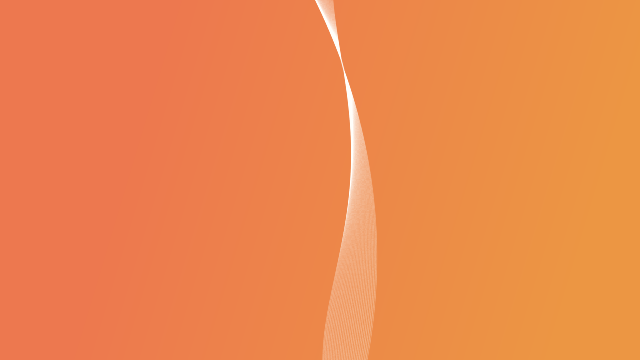
Give the GLSL for this background, as a Shadertoy shader.

```glsl
const vec3 CORAL = vec3(0.93, 0.472, 0.308);
const vec3 AMBER = vec3(0.925, 0.587, 0.264);
const vec3 THREAD = vec3(1.0, 0.995, 0.98);
const float THREAD_COUNT = 28.0;
const float THREAD_WIDTH = 0.00105;

float hash(vec2 p) {
    return fract(sin(dot(p, vec2(127.1, 311.7))) * 43758.5453);
}

// Slanted gradient with a flat left end; depth runs downward
vec3 backdrop(vec2 p, float depth) {
    float t = clamp((p.x + 0.3 * depth - 0.50) / 1.32, 0.0, 1.0);
    return mix(CORAL, AMBER, t);
}

// The two ribbon borders, which cross near the top
float outerEdge(float v) {
    return 0.875 + v * (0.4863 + v * (-0.3463 + v * 0.0057));
}

float innerEdge(float v) {
    return 0.9259 + v * (0.0831 + v * (0.5697 + v * (-1.5111 + v * 0.8282)));
}

// Coverage of a bundle of threads packed toward the left border
float threads(float x, float left, float right, float packing, float pixel) {
    float span = max(right - left, 0.0005);
    float u = clamp((x - left) / span, 0.001, 1.0);
    float index = pow(u, packing) * THREAD_COUNT;
    float density = packing * pow(u, packing - 1.0);
    float spacing = span / (THREAD_COUNT * density);

    float offset = abs(fract(index + 0.5) - 0.5) * spacing;
    float soft = max(pixel, THREAD_WIDTH);
    float line = (1.0 - smoothstep(0.0, soft, offset)) * THREAD_WIDTH / soft;
    float average = min(THREAD_WIDTH / spacing, 1.0);

    // Threads finer than the pixel grid melt into their mean tone
    float resolved = smoothstep(0.8, 2.5, spacing / pixel);
    float inside = smoothstep(-0.5, 0.5, (x - left) / pixel)
                 * smoothstep(-0.5, 0.5, (right - x) / pixel);
    return mix(average, line, resolved) * inside;
}

void mainImage(out vec4 fragColor, in vec2 fragCoord) {
    vec2 p = fragCoord / iResolution.y;
    float pixel = 1.0 / iResolution.y;
    float depth = 1.0 - p.y;
    vec3 color = backdrop(p, depth);

    // Ribbon: tightly packed near the twist, even toward the bottom
    float a = outerEdge(depth);
    float b = innerEdge(depth);
    float packing = mix(0.5, 0.95, smoothstep(0.3, 0.85, depth));
    float cover = threads(p.x, min(a, b), max(a, b), packing, pixel);

    // Fine grain where the threads interfere
    float grain = hash(floor(p * 288.0)) - 0.5;
    cover += grain * 0.35 * cover * (1.0 - cover);

    // Narrow highlight that closes the crossing point
    float waist = 1.0 - smoothstep(0.0, 0.025, abs(a - b));
    float core = 1.0 - smoothstep(0.0, 1.2 * pixel, abs(p.x - 0.5 * (a + b)));
    cover = max(cover, waist * core * 0.9);

    fragColor = vec4(mix(color, THREAD, clamp(cover, 0.0, 1.0)), 1.0);
}
```
